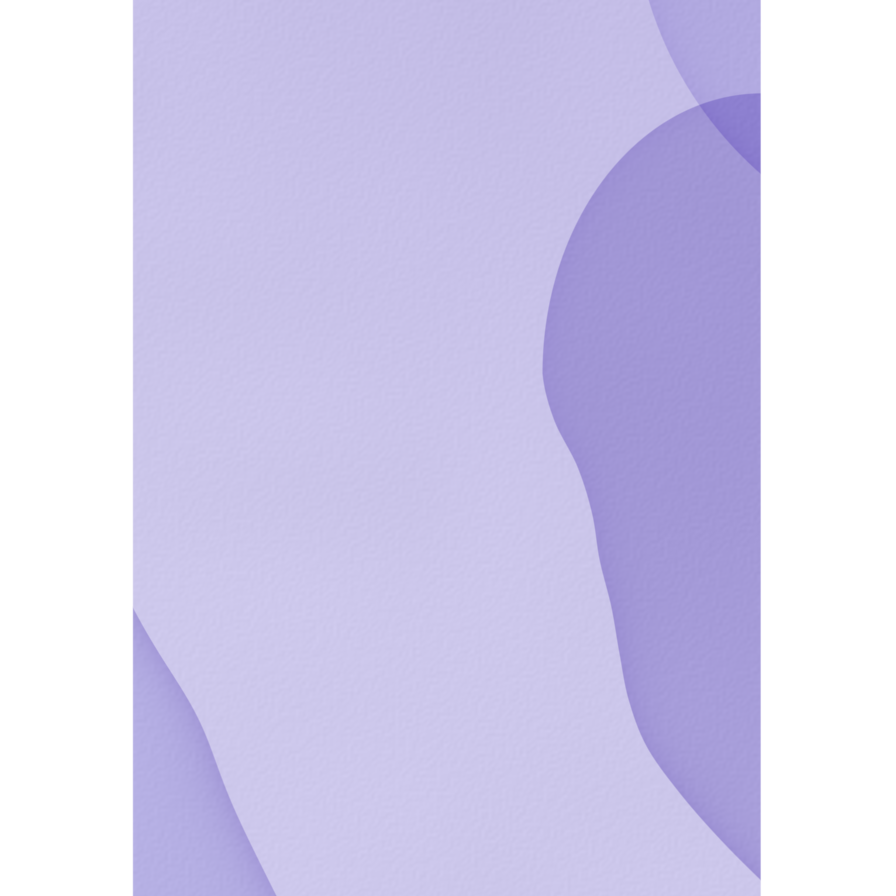
This background is drawn by a WebGL 2 fragment shader. Its source:

```glsl
#version 300 es
precision highp float;
// Lilac paper sheet on white, with translucent violet washes along its sides.
// Each wash is a signed distance (positive inside) that drives its smooth edge
// and darker rim; embossed value noise gives the sheet its paper grain.

uniform vec2 u_resolution;
out vec4 fragColor;

// Layout: x runs right, y runs down from the top, in canvas heights
const vec2 SHEET_SPAN = vec2(0.1484, 0.849);
const vec2 DOME_CENTER = vec2(0.8503, 0.4167);
const vec2 DOME_RADII = vec2(0.2448, 0.3125);
const vec2 DISC_CENTER = vec2(1.1247, -0.121);
const float DISC_RADIUS = 0.4186;
const float KNOT_STEP = 0.0521;
const float SHORE[14] = float[14](0.609, 0.6055, 0.6185, 0.6445, 0.6608, 0.6693,
    0.6823, 0.6914, 0.7018, 0.722, 0.7591, 0.8047, 0.8568, 0.9115);

// Colours
const vec3 WHITE = vec3(1.0);
const vec3 PAPER_TOP = vec3(0.764, 0.738, 0.902);
const vec3 PAPER_BOTTOM = vec3(0.800, 0.780, 0.921);
const vec3 BLOB_TOP = vec3(0.632, 0.592, 0.838);
const vec3 BLOB_BOTTOM = vec3(0.660, 0.624, 0.856);
const vec3 BLOB_RIM = vec3(0.600, 0.550, 0.825);
const vec3 DISC_FILL = vec3(0.694, 0.664, 0.878);
const vec3 DISC_RIM = vec3(0.665, 0.625, 0.865);
const vec3 OVERLAP_FILL = vec3(0.550, 0.500, 0.812);
const vec3 OVERLAP_RIM = vec3(0.520, 0.460, 0.795);
const vec3 CORNER_FILL = vec3(0.712, 0.690, 0.893);
const vec3 CORNER_RIM = vec3(0.640, 0.600, 0.845);

// Texture
const float GRAIN_SCALE = 260.0;
const float GRAIN_STRENGTH = 0.016;
const float MOTTLE_SCALE = 9.0;
const float MOTTLE_STRENGTH = 0.010;

float hash(vec2 cell) {
    vec3 q = fract(cell.xyx * 0.1031);
    q += dot(q, q.yzx + 33.33);
    return fract((q.x + q.y) * q.z);
}

float noise(vec2 p) {
    vec2 i = floor(p), f = fract(p);
    f = f * f * (3.0 - 2.0 * f);
    return mix(mix(hash(i), hash(i + vec2(1, 0)), f.x),
               mix(hash(i + vec2(0, 1)), hash(i + vec2(1, 1)), f.x), f.y);
}

// Catmull-Rom curve through the knots: x of the wavy lower shore
float shoreX(float y) {
    float t = (y - DOME_CENTER.y) / KNOT_STEP;
    int i = int(clamp(floor(t), 0.0, 10.0));
    t -= float(i);
    float a = SHORE[i], b = SHORE[i + 1], c = SHORE[i + 2], d = SHORE[i + 3];
    return b + 0.5 * t * (c - a + t * (2.0 * a - 5.0 * b + 4.0 * c - d
             + t * (3.0 * (b - c) + d - a)));
}

// Large wash: elliptical dome above, wavy shore below
float blobDistance(vec2 p) {
    if (p.y < DOME_CENTER.y) {
        vec2 q = (p - DOME_CENTER) / DOME_RADII;
        float k = length(q);
        return k * (1.0 - k) / max(length(q / DOME_RADII), 0.001);
    }
    float x = shoreX(p.y);
    float slope = (shoreX(p.y + 0.002) - x) / 0.002;
    return (p.x - x) / sqrt(1.0 + slope * slope);
}

// Lower left wash: a slanted edge with one soft bulge
float cornerDistance(vec2 p) {
    float bulge = (p.y - 0.8) / 0.072;
    float x = 0.1484 + 0.5 * (p.y - 0.6797) + 0.0117 * exp(-bulge * bulge);
    return (x - p.x) * 0.894;
}

float cover(float d, float pixel) {
    return smoothstep(-pixel, pixel, d);
}

float rim(float d, float width) {
    return exp(-max(d, 0.0) / width);
}

void main() {
    float pixel = 1.0 / u_resolution.y;
    vec2 p = gl_FragCoord.xy * pixel;
    p.y = 1.0 - p.y;

    float blob = blobDistance(p);
    float disc = DISC_RADIUS - length(p - DISC_CENTER);
    float corner = cornerDistance(p);
    float inBlob = cover(blob, pixel);
    float inDisc = cover(disc, pixel);

    // Paper and washes
    vec3 color = mix(PAPER_TOP, PAPER_BOTTOM, smoothstep(-0.1, 0.75, p.y));
    color += vec3(0.010, 0.012, 0.006) * (1.0 - smoothstep(0.15, 0.5, p.x)) * (1.0 - p.y);
    vec3 cornerColor = mix(CORNER_FILL, CORNER_RIM, rim(corner, 0.025));
    color = mix(color, cornerColor, cover(corner, pixel));
    color = mix(color, mix(DISC_FILL, DISC_RIM, rim(disc, 0.02)), inDisc);
    vec3 blobColor = mix(BLOB_TOP, BLOB_BOTTOM, smoothstep(0.45, 0.95, p.y));
    blobColor = mix(blobColor, BLOB_RIM, 0.8 * rim(blob, 0.018));
    vec3 overlapColor = mix(OVERLAP_FILL, OVERLAP_RIM, rim(disc, 0.012));
    color = mix(color, mix(blobColor, overlapColor, inDisc), inBlob);

    // Embossed grain and broad mottling
    vec2 g = p * GRAIN_SCALE;
    color += GRAIN_STRENGTH * (noise(g) - noise(g + vec2(0.6)));
    color += MOTTLE_STRENGTH * (noise(p * MOTTLE_SCALE) - 0.5);

    // Sheet on white
    float sheet = cover(min(p.x - SHEET_SPAN.x, SHEET_SPAN.y - p.x), pixel);
    fragColor = vec4(mix(WHITE, color, sheet), 1.0);
}
```
